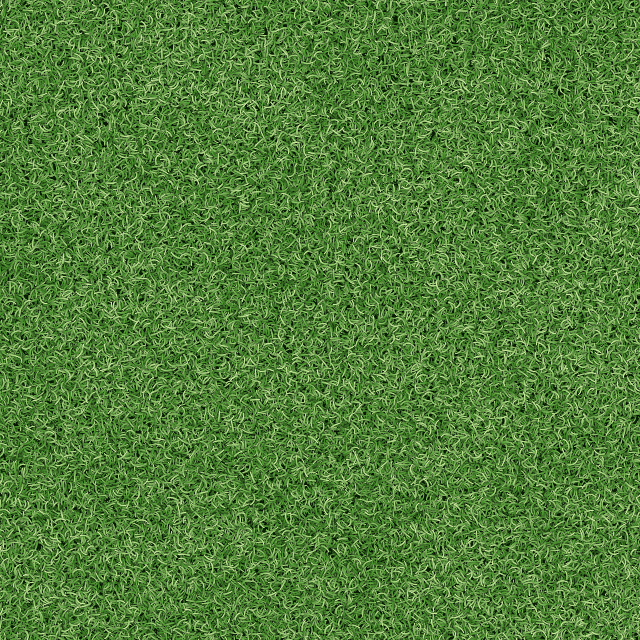
Give the GLSL for this texture, as a WebGL 2 fragment shader.

```glsl
#version 300 es
precision highp float;

uniform vec2 u_resolution;
out vec4 fragColor;

#define CELLS 44.0
#define LAYERS 36
#define HALF_LENGTH 0.42
#define HALF_WIDTH 0.058
#define MAX_BEND 0.55
#define SHADOW 0.20
#define PATCHINESS 0.14
#define SOIL vec3(0.04, 0.13, 0.02)
#define DEEP_GREEN vec3(0.13, 0.29, 0.08)
#define LEAF_GREEN vec3(0.31, 0.60, 0.19)
#define PALE_GREEN vec3(0.81, 0.94, 0.63)

const float TAU = 6.2831853;

vec4 hash4(vec3 p) {
    vec4 q = vec4(dot(p, vec3(127.1, 311.7, 74.7)),
                  dot(p, vec3(269.5, 183.3, 246.1)),
                  dot(p, vec3(113.5, 271.9, 124.6)),
                  dot(p, vec3(419.2, 371.9, 168.2)));
    return fract(sin(q) * 43758.5453);
}

float valueNoise(vec2 p) {
    vec2 cell = floor(p);
    vec2 f = fract(p);
    f = f * f * (3.0 - 2.0 * f);
    float a = hash4(vec3(cell, 91.0)).x;
    float b = hash4(vec3(cell + vec2(1.0, 0.0), 91.0)).x;
    float c = hash4(vec3(cell + vec2(0.0, 1.0), 91.0)).x;
    float d = hash4(vec3(cell + vec2(1.0, 1.0), 91.0)).x;
    return mix(mix(a, b, f.x), mix(c, d, f.x), f.y);
}

// Dark base to pale tip.
vec3 grassRamp(float tone) {
    vec3 lower = mix(DEEP_GREEN, LEAF_GREEN, clamp(tone * 2.0, 0.0, 1.0));
    return mix(lower, PALE_GREEN, clamp(tone * 2.0 - 1.0, 0.0, 1.0));
}

// Bent, tapered blade: x = signed distance, y = position along it, z = half width.
vec3 bladeShape(vec2 p, float angle, float halfLength, float bend) {
    float c = cos(angle), s = sin(angle);
    p = vec2(c * p.x + s * p.y, c * p.y - s * p.x);
    float t = clamp(p.x / halfLength, -1.0, 1.0);
    float curve = bend * halfLength * (t * t - 0.33);
    float slope = 2.0 * bend * t;
    float along = 0.5 + 0.5 * t;
    float width = HALF_WIDTH * mix(1.1, 0.55, along);
    float side = abs(p.y - curve) * inversesqrt(1.0 + slope * slope) - width;
    return vec3(max(side, abs(p.x) - halfLength), along, width);
}

void main() {
    vec2 uv = gl_FragCoord.xy / u_resolution.y;
    float pixel = CELLS / u_resolution.y;
    float patchTone = PATCHINESS * (0.6 * valueNoise(uv * 7.0) + 0.4 * valueNoise(uv * 19.0) - 0.5);
    vec3 color = SOIL;

    // Stack the blades from the ground upward.
    for (int layer = 0; layer < LAYERS; layer++) {
        float id = float(layer);
        float depth = id / float(LAYERS - 1);
        vec2 p = uv * CELLS + hash4(vec3(id, 3.0, 17.0)).xy;
        vec2 corner = floor(p - 0.5);

        // The four nearest cells hold every blade that can reach this point.
        for (int k = 0; k < 4; k++) {
            vec2 cell = corner + vec2(float(k & 1), float(k >> 1));
            vec4 place = hash4(vec3(cell, id));
            vec4 look = hash4(vec3(cell, id + 53.0));
            float halfLength = HALF_LENGTH * mix(0.6, 1.0, look.x);
            float bend = MAX_BEND * (2.0 * place.w - 1.0);
            vec3 blade = bladeShape(p - cell - place.xy, place.z * TAU, halfLength, bend);

            float shade = 1.0 - smoothstep(0.0, 2.2 * blade.z, blade.x);
            float cover = 1.0 - smoothstep(-0.5 * pixel, 0.5 * pixel, blade.x);
            float tone = 0.42 * look.y + 0.35 * blade.y + 0.40 * depth - 0.06 + patchTone;
            color *= 1.0 - SHADOW * shade;
            color = mix(color, grassRamp(tone), cover);
        }
    }

    fragColor = vec4(color, 1.0);
}
```
